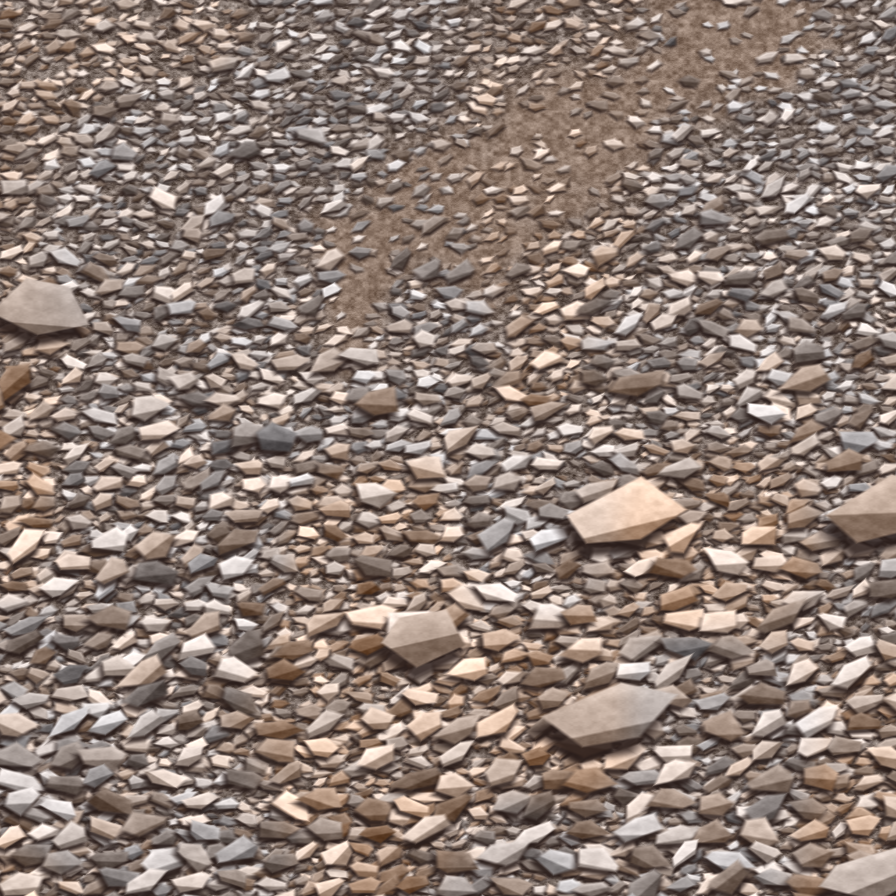
Give the GLSL for this texture, as a Shadertoy shader.

```glsl
// Scree slope: angular flat stones, fine at the top and coarse at the bottom.
// Jittered grids of random convex polygons are painted from fine to coarse,
// each stone with a lit top, a darker front and a shadow; sand shows between.

#define GRAIN 0.0145        // cell width of the finest stones
#define GROWTH 1.5          // size step between stone layers
#define LAYERS 4
#define BOULDER 0.13        // cell width of the boulders
#define BOULDER_SHARE 0.075
#define FLATNESS 0.6        // cell height over cell width
#define EDGE 0.0017         // edge softness
#define TILT 0.13           // mean lean of the stones
#define SHADOW vec3(0.16, 0.11, 0.10)
#define SAND vec3(0.57, 0.48, 0.42)

const float TAU = 6.2831853;

vec4 hash4(vec2 p) {
    vec4 q = fract(p.xyxy * vec4(0.1031, 0.1030, 0.0973, 0.1099));
    q += dot(q, q.wzxy + 33.33);
    return fract((q.xxyz + q.yzzw) * q.zywx);
}

float noise(vec2 p) {
    vec2 i = floor(p), f = fract(p);
    f = f * f * (3.0 - 2.0 * f);
    float low = mix(hash4(i).x, hash4(i + vec2(1, 0)).x, f.x);
    float high = mix(hash4(i + vec2(0, 1)).x, hash4(i + vec2(1, 1)).x, f.x);
    return mix(low, high, f.y);
}

float fbm(vec2 p) {
    return 0.55 * noise(p) + 0.3 * noise(p * 2.1 + 7.0) + 0.15 * noise(p * 4.3 + 19.0);
}

// Sandy run that rises from the middle to the upper right
float sandMask(vec2 p) {
    vec2 start = vec2(0.42, 0.70), along = vec2(0.42, 0.27);
    float t = clamp(dot(p - start, along) / dot(along, along), 0.0, 1.0);
    float d = length(p - start - along * t) + 0.16 * (fbm(p * 13.0) - 0.5);
    return smoothstep(0.12, 0.02, d);
}

// Signed distance to a random five-sided convex stone of about unit radius
float stoneShape(vec2 r, vec4 shape) {
    float d = -1.0;
    for (int k = 0; k < 5; k++) {
        float n = float(k);
        float jitter = fract(shape.x * 17.0 + n * n * shape.y * 7.0);
        float angle = TAU * (n + 0.6 * jitter + shape.z) / 5.0;
        float reach = 0.62 + 0.38 * fract(shape.w * 13.0 + n * 0.618);
        d = max(d, dot(r, vec2(cos(angle), sin(angle))) - reach);
    }
    return d;
}

vec3 stoneColor(float tone, float warmth) {
    return tone + mix(vec3(0.015, 0.0, 0.005), vec3(0.095, 0.0, -0.065), warmth);
}

// Paints one layer of stones over the ground, upper rows first
vec3 paintStones(vec3 ground, vec2 p, float size, float layer, bool boulders) {
    vec2 cell = size * vec2(1.0, FLATNESS);
    vec2 home = floor(p / cell);
    float blur = max(EDGE, 0.7 / iResolution.y) / (0.27 * size);

    for (int j = 1; j >= -1; j--)
    for (int i = -1; i <= 1; i++) {
        vec2 id = home + vec2(i, j);
        vec4 place = hash4(id + 57.0 * layer + 11.0);
        vec4 shape = hash4(id + 91.0 * layer + 203.0);
        vec4 look = hash4(id + 31.0 * layer + 407.0);
        vec2 center = (id + 0.25 + 0.5 * place.xy) * cell;

        // Coarser layers start lower on the slope
        float top = 1.6 - 0.3 * layer;
        float share = 0.8 * smoothstep(top - 0.6, top, center.y);
        share = 0.8 - share;
        share *= 1.0 - 0.72 * sandMask(center);
        if (boulders) share = BOULDER_SHARE * step(center.y, 0.86);
        if (place.z > share) continue;

        // Local frame of the stone
        float lean = TILT + (boulders ? 0.3 : 1.0) * (place.w - 0.5);
        float c = cos(lean), s = sin(lean);
        vec2 halfSize = size * vec2(0.52, 0.27) * mix(0.75, 1.1, shape.y);
        vec2 r = mat2(c, -s, s, c) * (p - center) / halfSize;
        float stoneDist = stoneShape(r, shape);
        float shadowDist = stoneShape(r + vec2(0.12, 0.42), shape);

        // Lit top, darker front and a pale upper rim
        float tone = mix(0.39, 0.94, look.x);
        if (boulders) tone = mix(tone, 0.78, 0.65);
        float ridge = r.y + (look.z - 0.5) * r.x + 0.1 + 0.5 * look.w;
        float lit = smoothstep(-blur, blur, ridge);
        float rim = smoothstep(-0.45, -0.1, stoneDist) * smoothstep(0.0, 0.6, r.y);
        float grain = fbm(p * vec2(90.0, 150.0) + look.xy * 40.0) - 0.5;
        tone = tone * mix(0.62, 1.0, lit) + 0.09 * rim + 0.16 * grain;
        float warmth = look.y * mix(1.0, 0.65, smoothstep(0.5, 0.9, p.y));
        warmth += 0.5 * smoothstep(0.55, 0.75, noise(p * 5.0 + 3.0));

        float shade = 0.85 - 0.85 * smoothstep(-blur - 0.1, blur + 0.15, shadowDist);
        ground = mix(ground, SHADOW, shade);
        float cover = 1.0 - smoothstep(-blur, blur, stoneDist);
        ground = mix(ground, stoneColor(tone, warmth), cover);
    }
    return ground;
}

void mainImage(out vec4 fragColor, in vec2 fragCoord) {
    vec2 p = fragCoord / iResolution.y;

    // Gritty bed under the stones
    float grit = fbm(p * vec2(150.0, 210.0));
    vec3 color = stoneColor(mix(0.10, 0.72, grit), 0.5);
    color = mix(color, SAND + 0.35 * (grit - 0.5), 0.9 * sandMask(p));

    for (int i = 0; i < LAYERS; i++) {
        float layer = float(i);
        color = paintStones(color, p, GRAIN * pow(GROWTH, layer), layer, false);
    }

    color = paintStones(color, p, BOULDER, 6.0, true);
    fragColor = vec4(clamp(color, 0.0, 1.0), 1.0);
}
```
